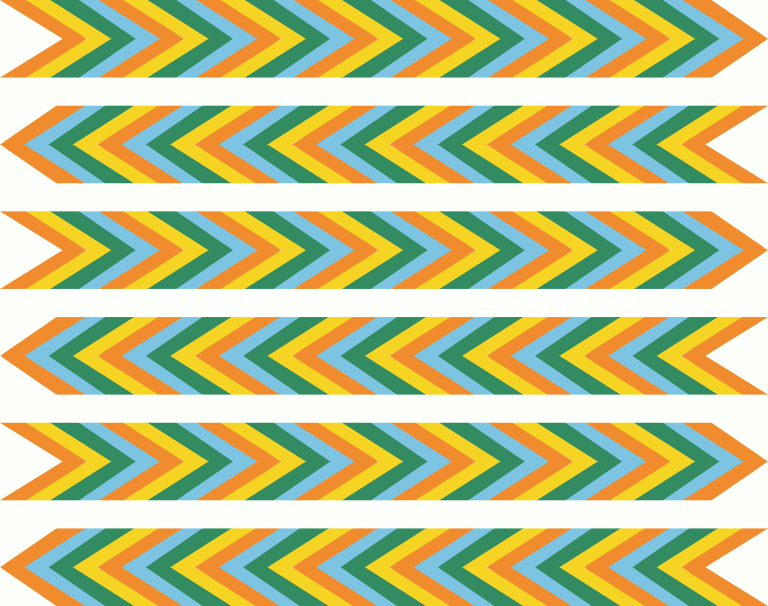
A Shadertoy shader for this pattern:

```glsl
// Six notched ribbons of four-colour chevrons on pale paper, pointing
// alternately right and left. Each ribbon is painted from tail to tip:
// a loop lays one bent edge after another, each covering all beyond it.

const vec3 PAPER  = vec3(0.99, 1.00, 0.98);
const vec3 ORANGE = vec3(0.94, 0.55, 0.18);
const vec3 YELLOW = vec3(0.96, 0.83, 0.14);
const vec3 GREEN  = vec3(0.20, 0.55, 0.38);
const vec3 BLUE   = vec3(0.49, 0.77, 0.89);

const float RIBBONS = 6.0;
const float RIBBON_HEIGHT = 0.128;
const float PITCH = (1.0 - RIBBON_HEIGHT) / (RIBBONS - 1.0);
const int   BANDS = 29;
const float NOTCH = 0.0815;                       // depth of the tail cut
const float BAND_WIDTH = (1.0 - NOTCH) / float(BANDS);
const float SWEEP = 0.0794;                       // how far the arms trail
const float SHORT_SWEEP = 0.0735;                 // blue edges and the tip

// Integer hash to the range 0..1
float hash(uvec2 cell) {
    uint h = cell.x * 1597334677u ^ cell.y * 3812015801u;
    h = (h ^ (h >> 15)) * 2246822519u;
    h ^= h >> 13;
    return float(h & 65535u) / 65535.0;
}

vec3 bandColour(int band) {
    if (band == BANDS) return PAPER;
    int k = band % 4;
    return k == 0 ? ORANGE : k == 1 ? YELLOW : k == 2 ? GREEN : BLUE;
}

float bandSweep(int band) {
    if (band == 0) return NOTCH;
    return (band == BANDS || band % 4 == 3) ? SHORT_SWEEP : SWEEP;
}

// Antialiased coverage of the positive side of a signed distance
float coverage(float dist, float pixel) {
    return clamp(dist / pixel + 0.5, 0.0, 1.0);
}

// x runs from tail to tip; arm is 0 on the spine and 1 at the ribbon edge
vec3 chevrons(float x, float arm, uint row, vec2 pixel) {
    vec3 colour = PAPER;
    for (int i = 0; i <= BANDS; i++) {
        float sweep = bandSweep(i);
        float dist = x + sweep * arm - NOTCH - float(i) * BAND_WIDTH;
        float slope = sweep / (0.5 * RIBBON_HEIGHT);
        float soft = length(vec2(pixel.x, slope * pixel.y));
        colour = mix(colour, bandColour(i), coverage(dist, soft));

        // Faint pale seam at the bend between orange and yellow
        if (i % 4 == 1) {
            float reach = mix(0.08, 0.25, hash(uvec2(uint(i), row)));
            float seam = coverage(0.0008 - abs(dist), soft);
            colour = mix(colour, PAPER, 0.4 * seam * (1.0 - smoothstep(0.0, reach, arm)));
        }
    }
    return colour;
}

void mainImage(out vec4 fragColor, in vec2 fragCoord) {
    vec2 pixel = 1.0 / iResolution.xy;
    vec2 uv = fragCoord * pixel;

    // Nearest ribbon, counted from the top
    float down = 1.0 - uv.y;
    float halfHeight = 0.5 * RIBBON_HEIGHT;
    float row = clamp(floor((down - halfHeight) / PITCH + 0.5), 0.0, RIBBONS - 1.0);
    float offSpine = abs(down - halfHeight - row * PITCH);

    // Odd ribbons are mirrored
    float x = mod(row, 2.0) < 0.5 ? uv.x : 1.0 - uv.x;
    vec3 ribbon = chevrons(x, offSpine / halfHeight, uint(row), pixel);

    float inside = coverage(halfHeight - offSpine, pixel.y);
    fragColor = vec4(mix(PAPER, ribbon, inside), 1.0);
}
```
